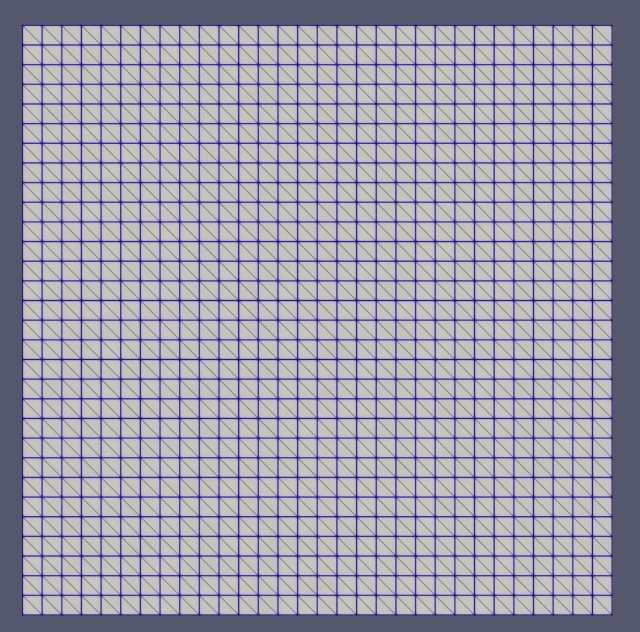
This pattern is drawn by a Shadertoy shader. Its source:

```glsl
// Square sheet of 30 by 30 cells, each split by a falling diagonal, with blue wires on a slate ground.
#define CELLS 30.0
#define SHEET_SIZE 0.933
#define SHEET_CENTER vec2(-0.0043, -0.0066)
#define WIRE_HALF_WIDTH 0.031
#define DIAGONAL_HALF_WIDTH 0.023
#define DIAGONAL_OPACITY 0.56
#define HALO_REACH 0.24
#define GROUND_COLOR vec3(0.335, 0.345, 0.425)
#define SHEET_COLOR vec3(0.782, 0.770, 0.732)
#define HALO_COLOR vec3(0.755, 0.735, 0.815)
#define WIRE_COLOR vec3(0.125, 0.100, 0.455)
#define DIAGONAL_COLOR vec3(0.26, 0.25, 0.47)

// Share of a filter window covered by a stripe, at distance d from its axis.
float stripeCoverage(float d, float halfWidth, float window) {
    float hi = min(d + 0.5 * window, halfWidth);
    float lo = max(d - 0.5 * window, -halfWidth);
    return max(hi - lo, 0.0) / window;
}

// Slight change of strength from wire to wire.
vec2 wireStrength(vec2 index) {
    return 0.94 + 0.04 * sin(index * 2.4 + vec2(0.5, 1.7)) + 0.03 * sin(index * 5.3);
}

// Faint uneven tone of the sheet.
float sheetTone(vec2 p) {
    return 0.004 * (sin(p.x * 1.9 + sin(p.y * 1.3)) + sin(p.y * 2.7 - p.x * 0.8));
}

void mainImage(out vec4 fragColor, in vec2 fragCoord) {
    // Position in cells, measured from the lower left corner of the sheet
    vec2 uv = (fragCoord - 0.5 * iResolution.xy) / iResolution.y;
    vec2 p = ((uv - SHEET_CENTER) / SHEET_SIZE + 0.5) * CELLS;
    float window = 1.2 * CELLS / (SHEET_SIZE * iResolution.y);

    // Sheet mask
    vec2 q = abs(p - 0.5 * CELLS) - 0.5 * CELLS;
    float edge = max(q.x, q.y);
    float sheet = clamp(0.5 - edge / window, 0.0, 1.0);
    float wireArea = clamp(0.5 - (edge - WIRE_HALF_WIDTH) / window, 0.0, 1.0);

    // Nearest upright and level wires
    vec2 index = clamp(floor(p + 0.5), 0.0, CELLS);
    vec2 d = abs(p - index);
    vec2 wires = vec2(stripeCoverage(d.x, WIRE_HALF_WIDTH, window),
                      stripeCoverage(d.y, WIRE_HALF_WIDTH, window)) * wireStrength(index);
    float wire = 1.0 - (1.0 - wires.x) * (1.0 - wires.y);

    // Diagonals from upper left to lower right
    float diagonalDistance = abs(fract(p.x + p.y + 0.5) - 0.5) * inversesqrt(2.0);
    float diagonal = stripeCoverage(diagonalDistance, DIAGONAL_HALF_WIDTH, window);

    // Soft violet halo and dark knots where wires meet
    float halo = 1.0 - smoothstep(0.04, HALO_REACH, min(d.x, d.y));
    float knot = 0.55 * exp(-dot(d, d) / 0.009);

    // Layers
    vec3 surface = mix(SHEET_COLOR + sheetTone(p), HALO_COLOR, halo);
    surface = mix(surface, DIAGONAL_COLOR, diagonal * DIAGONAL_OPACITY);
    vec3 color = mix(GROUND_COLOR, surface, sheet);
    color = mix(color, WIRE_COLOR, wire * wireArea);
    color = mix(color, WIRE_COLOR * 0.85, knot * wireArea);
    fragColor = vec4(color, 1.0);
}
```
